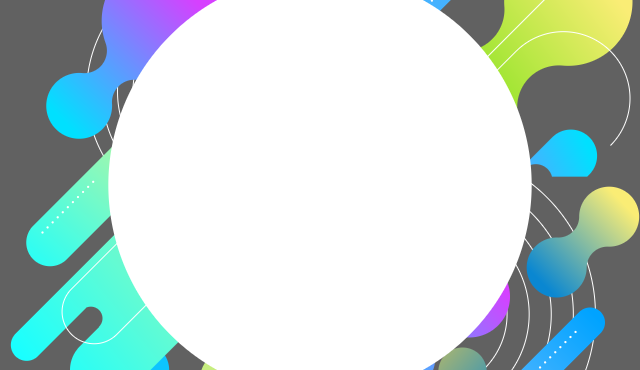
Write a WebGL 2 fragment shader that draws this background.

```glsl
#version 300 es
precision highp float;
// Gradient blobs, diagonal pills and thin rings around a large white disc.

#define HEIGHT 444.0            // canvas height in design units, y down
#define DISC vec3(384.0, 222.0, 254.0)
#define LINE 0.6                // half width of thin strokes
#define DOT_RADIUS 1.3
#define DOT_STEP 8.6
#define LEFT_RINGS vec4(261.0, 110.0, 101.5, 18.5)   // center, first radius, step
#define RIGHT_RINGS vec4(516.5, 377.0, 92.0, 26.5)

uniform vec2 u_resolution;
out vec4 fragColor;

const vec3 WHITE = vec3(1.0);
const vec3 GRAY = vec3(0.38);
const vec3 CYAN = vec3(0.0, 0.88, 1.0);
const vec3 AQUA = vec3(0.1, 1.0, 1.0);
const vec3 MINT = vec3(0.6, 0.97, 0.7);
const vec3 BLUE = vec3(0.0, 0.64, 1.0);
const vec3 SKY = vec3(0.27, 0.7, 1.0);
const vec3 OCEAN = vec3(0.04, 0.53, 0.82);
const vec3 MAGENTA = vec3(0.84, 0.25, 1.0);
const vec3 LIME = vec3(0.63, 0.9, 0.2);
const vec3 YELLOW = vec3(0.98, 0.93, 0.46);

vec3 color = GRAY;
float pixel;

void fill(float d, vec3 c) {
  color = mix(color, c, clamp(0.5 - d / pixel, 0.0, 1.0));
}

vec3 ramp(vec2 p, vec2 a, vec2 b, vec3 from, vec3 to) {
  vec2 axis = b - a;
  return mix(from, to, clamp(dot(p - a, axis) / dot(axis, axis), 0.0, 1.0));
}

float circle(vec2 p, vec2 c, float r) { return length(p - c) - r; }

float capsule(vec2 p, vec2 a, vec2 b, float r) {
  vec2 axis = b - a;
  float t = clamp(dot(p - a, axis) / dot(axis, axis), 0.0, 1.0);
  return length(p - a - axis * t) - r;
}

// Two circles (center, radius) joined by a neck with tangent fillets of radius k.
float dumbbell(vec2 p, vec3 a, vec3 b, float k) {
  vec2 axis = b.xy - a.xy;
  float len = length(axis), ra = a.z + k, rb = b.z + k;
  axis /= len;
  vec2 q = p - a.xy;
  q = vec2(dot(q, axis), abs(q.x * axis.y - q.y * axis.x));
  float x = (ra * ra - rb * rb + len * len) / (2.0 * len);
  vec2 fillet = vec2(x, sqrt(ra * ra - x * x));
  bool neck = q.y < fillet.y * min(q.x / x, (len - q.x) / (len - x));
  return neck ? k - length(q - fillet) : min(length(q) - a.z, circle(q, vec2(len, 0.0), b.z));
}

// Coordinates along and across the rising diagonal.
vec2 diagonal(vec2 p) { return vec2(p.x - p.y, p.x + p.y) * 0.70711; }

void rings(vec2 p, vec4 set, int count) {
  for (int i = 0; i < count; i++)
    fill(abs(circle(p, set.xy, set.z + set.w * float(i))) - LINE, WHITE);
}

void dots(vec2 p, vec2 start, float last) {
  vec2 q = diagonal(p - start);
  q.x -= DOT_STEP * clamp(round(q.x / DOT_STEP), 0.0, last);
  fill(length(q) - DOT_RADIUS, WHITE);
}

void main() {
  pixel = HEIGHT / u_resolution.y;
  vec2 p = gl_FragCoord.xy * pixel;
  p.y = HEIGHT - p.y;

  rings(p, LEFT_RINGS, 4);
  rings(p, RIGHT_RINGS, 5);

  // Upper left blob
  fill(dumbbell(p, vec3(95, 127, 39.5), vec3(200, 25, 78), 27.0),
       ramp(p, vec2(70, 140), vec2(225, -10), CYAN, MAGENTA));

  // Upper right blob with its thin strokes
  fill(dumbbell(p, vec3(544, 138, 77), vec3(682, 2, 77), 50.0),
       ramp(p, vec2(595, 95), vec2(735, -10), LIME, YELLOW));
  fill(capsule(p, vec2(663, -10), vec2(573, 80), LINE), WHITE);
  vec2 hook = p - vec2(676, 118);
  float hookLine = capsule(hook, vec2(-56.6), vec2(-96.6, -16.6), LINE);
  float hookArc = max(abs(length(hook) - 80.0) - LINE, -diagonal(hook).x);
  fill(min(hookLine, hookArc), WHITE);

  // Top pill and clipped drop
  fill(capsule(p, vec2(540, -21), vec2(470, 49), 15.5), SKY);
  dots(p, vec2(500, 19), 3.0);
  float drop = capsule(p, vec2(685, 187), vec2(640, 232), 31.5);
  drop = max(max(drop, p.y - 212.0), -circle(p, vec2(643, 217), 20.0));
  fill(drop, ramp(p, vec2(638, 205), vec2(705, 175), SKY, CYAN));

  // Left pill
  fill(capsule(p, vec2(60, 291), vec2(180, 171), 28.5),
       ramp(p, vec2(20, 330), vec2(140, 190), AQUA, MINT));
  dots(p, vec2(51, 279), 10.0);

  // Lower left prongs, joined behind a rounded notch
  fill(circle(p, vec2(170, 444), 33.0), vec3(0.05, 0.77, 1.0));
  vec2 notch = p - vec2(109, 382);
  vec2 q = diagonal(notch);
  float web = max(max(-q.x, q.x - 130.0), abs(q.y - 8.0) - 45.0);
  web = max(web, 14.0 - length(notch));
  float prongs = min(capsule(p, vec2(32, 414), vec2(180, 266), 19.0),
                     capsule(p, vec2(124, 444), vec2(250, 318), 40.0));
  fill(min(prongs, web), ramp(p, vec2(25, 425), vec2(235, 255), AQUA, MINT));
  fill(abs(capsule(p, vec2(113, 374), vec2(233, 254), 38.5)) - LINE, WHITE);

  // Lower right blobs and pill
  fill(dumbbell(p, vec3(490, 432, 32), vec3(563, 356, 49), 20.0),
       ramp(p, vec2(485, 445), vec2(605, 345), SKY, MAGENTA));
  fill(circle(p, vec2(555, 446), 29.0), ramp(p, vec2(515, 400), vec2(615, 490), YELLOW * 0.8, OCEAN));
  fill(dumbbell(p, vec3(668, 321, 36), vec3(731, 260, 36), 25.0),
       ramp(p, vec2(648, 337), vec2(746, 242), OCEAN, YELLOW));
  fill(capsule(p, vec2(708, 387), vec2(608, 487), 18.0),
       ramp(p, vec2(630, 465), vec2(715, 380), SKY, BLUE));
  dots(p, vec2(642, 447), 8.0);

  // Lime sliver, then the disc over everything
  fill(circle(p, vec2(275, 455), 35.0), vec3(0.78, 0.93, 0.5));
  fill(circle(p, DISC.xy, DISC.z), WHITE);

  fragColor = vec4(color, 1.0);
}
```
